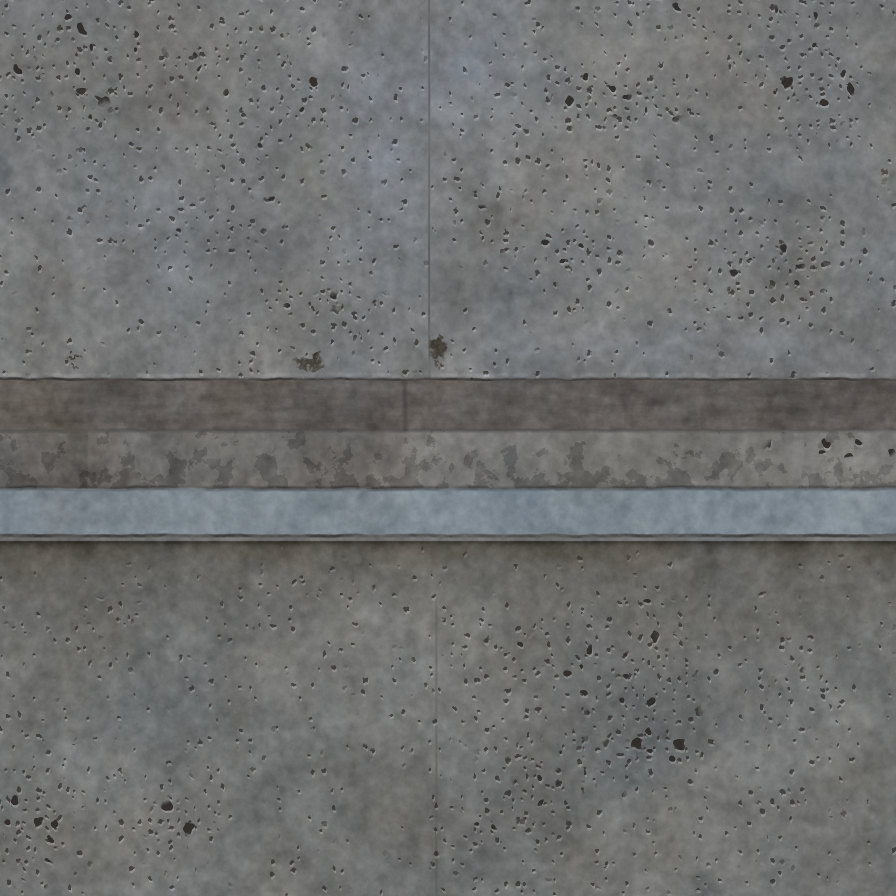
Write a WebGL 1 fragment shader that draws this texture.

```glsl
precision highp float;
uniform vec2 u_resolution;

vec2 hash2(vec2 p) {
  vec3 q = fract(p.xyx * vec3(0.1031, 0.103, 0.0973));
  q += dot(q, q.yzx + 33.33);
  return fract((q.xx + q.yz) * q.zy);
}

float corner(vec2 i, vec2 f, vec2 o) {
  return dot(hash2(i + o) * 2.0 - 1.0, f - o);
}

float gradientNoise(vec2 p) {
  vec2 i = floor(p), f = fract(p), w = f * f * (3.0 - 2.0 * f);
  return mix(mix(corner(i, f, vec2(0)), corner(i, f, vec2(1, 0)), w.x),
    mix(corner(i, f, vec2(0, 1)), corner(i, f, vec2(1)), w.x), w.y);
}

float fbm(vec2 p) {
  float sum = 0.0, amp = 0.6;
  for (int i = 0; i < 5; i++) {
    sum += amp * gradientNoise(p);
    p = mat2(1.6, 1.2, -1.2, 1.6) * p + 17.3;
    amp *= 0.55;
  }
  return sum;
}

float blob(vec2 p, float x, float y, float w, float h) {
  vec2 d = (p - vec2(x, y)) / vec2(w, h);
  return exp(-dot(d, d));
}

float above(float v, float edge, float soft) {
  return smoothstep(edge - soft, edge + soft, v);
}

float line(float v, float centre, float soft) {
  return 1.0 - smoothstep(0.0004, 0.0004 + soft, abs(v - centre));
}

// Irregular holes, one candidate per grid cell
float pits(vec2 p, float cells, float density, float pixel) {
  vec2 q = p * cells;
  float soft = max(0.8 * pixel * cells, 0.04), mask = 0.0;
  float wobble = 0.3 * gradientNoise(q * 3.7);
  for (int y = -1; y <= 1; y++) {
    for (int x = -1; x <= 1; x++) {
      vec2 id = floor(q) + vec2(x, y);
      vec2 place = hash2(id), kind = hash2(id + 71.7);
      vec2 d = q - id - 0.1 - 0.8 * place;
      float c = cos(6.283 * kind.y), s = sin(6.283 * kind.y);
      d = vec2(d.x * c + d.y * s, d.y * c - d.x * s);
      d.x *= 1.0 + 0.9 * place.y;
      float radius = mix(0.12, 0.3, place.x * place.x);
      float keep = smoothstep(0.0, 0.12, density - kind.x);
      mask = max(mask, keep * (1.0 - above(length(d) + wobble, radius, soft)));
    }
  }
  return mask;
}

// Where holes gather on each slab
float upperClusters(vec2 p) {
  return 0.5 * (blob(p, 0.1, 0.94, 0.17, 0.11) + blob(p, 0.32, 0.87, 0.06, 0.06)
    + blob(p, 0.25, 0.75, 0.07, 0.05) + blob(p, 0.84, 0.99, 0.13, 0.03))
    + 0.7 * (blob(p, 0.37, 0.65, 0.06, 0.04) + blob(p, 0.69, 0.89, 0.1, 0.04)
    + blob(p, 0.91, 0.91, 0.05, 0.07) + blob(p, 0.54, 0.75, 0.03, 0.03)
    + blob(p, 0.64, 0.72, 0.04, 0.03) + blob(p, 0.87, 0.7, 0.06, 0.05));
}

float lowerClusters(vec2 p) {
  return 0.5 * (blob(p, 0.1, 0.31, 0.05, 0.03) + blob(p, 0.29, 0.31, 0.05, 0.03)
    + blob(p, 0.61, 0.27, 0.08, 0.05) + blob(p, 0.74, 0.32, 0.05, 0.02)
    + blob(p, 0.87, 0.25, 0.05, 0.05) + blob(p, 0.54, 0.06, 0.07, 0.04))
    + 0.8 * (blob(p, 0.03, 0.07, 0.05, 0.07) + blob(p, 0.21, 0.09, 0.05, 0.03)
    + blob(p, 0.72, 0.21, 0.06, 0.08) + blob(p, 0.6, 0.14, 0.06, 0.05));
}

void main() {
  vec2 p = gl_FragCoord.xy / u_resolution;
  float pixel = 1.0 / min(u_resolution.x, u_resolution.y);
  float cloud = fbm(p * 5.0 + 3.1), mottle = fbm(p * 19.0 + 8.7);
  float grain = fbm(p * 75.0);
  float rough = 0.003 * fbm(p * vec2(30, 8));
  float y = p.y + rough;

  // Horizontal zones
  float upper = above(y, 0.577, pixel);
  float lower = 1.0 - above(p.y, 0.396, pixel);
  float fascia = above(y, 0.519, 0.002) - upper;
  float middle = above(y, 0.455, pixel) - above(y, 0.519, 0.002);
  float ledge = above(y, 0.404, pixel) - above(y, 0.455, pixel);

  // Slabs, cool stains and the shadow under the ledge
  vec3 col = mix(vec3(0.442, 0.447, 0.442), vec3(0.465, 0.47, 0.47), upper);
  float stain = 0.8 * blob(p, 0.43, 0.83, 0.05, 0.16) + 0.6 * blob(p, 0.52, 0.92, 0.05, 0.1)
    + 0.4 * blob(p, 0.75, 0.61, 0.2, 0.03) + 0.35 * blob(p, 0.17, 0.74, 0.12, 0.06);
  col = mix(col, vec3(0.49, 0.52, 0.56), stain * clamp(0.7 + 1.8 * mottle, 0.0, 1.0));
  float depth = max(0.396 - p.y, 0.0);
  float shade = lower * exp(-depth / 0.05);
  col = mix(col, vec3(0.335, 0.315, 0.28), 0.85 * shade);
  col *= 1.0 - 0.5 * lower * exp(-depth / 0.004);

  // Mouldings
  col = mix(col, vec3(0.37, 0.353, 0.34), fascia);
  vec3 stone = mix(vec3(0.42, 0.41, 0.4), vec3(0.455, 0.45, 0.44), above(p.x, 0.455, 0.01));
  stone *= 0.92 + 0.08 * above(p.x, 0.098, pixel);
  float erosion = above(fbm(p * 38.0) + 3.0 * (0.475 - p.y), 0.06, 0.03);
  col = mix(col, stone * (1.03 - 0.17 * erosion), middle);
  col = mix(col, vec3(0.495, 0.535, 0.565), ledge);

  // Weathering
  col += 0.1 * cloud + 0.13 * mottle + 0.12 * grain;
  col += vec3(0.024, 0.0, -0.028) * fbm(p * 8.0 + 31.0);
  col += 0.1 * fascia * fbm(p * vec2(12, 80));

  // Holes with pale lower lips
  float groups = upper * upperClusters(p) + lower * lowerClusters(p);
  col *= 1.0 - 0.12 * min(groups, 1.0) * (0.7 + 2.0 * mottle);
  float open = (upper + lower) * (1.0 - 0.8 * shade);
  float small = open * clamp(0.24 + 0.8 * groups + 0.4 * cloud, 0.0, 0.9);
  float large = open * clamp(groups - 0.15 + 0.4 * mottle, 0.0, 0.7)
    + middle * 1.2 * blob(p, 0.93, 0.5, 0.06, 0.018);
  vec2 lift = p + vec2(-0.0008, 0.0028);
  float hole = max(0.75 * pits(p, 88.0, small, pixel), pits(p, 42.0, large, pixel));
  float lip = max(pits(lift, 88.0, small, pixel), pits(lift, 42.0, large, pixel));
  col += 0.1 * lip * (1.0 - hole);
  col = mix(col, vec3(0.17, 0.155, 0.145), 0.9 * hole);

  // Worn seams and upright joints
  float worn = clamp(0.65 + 2.0 * mottle + grain, 0.1, 1.0);
  float seam = 0.5 * line(y, 0.577, 0.002) + 0.2 * line(y, 0.519, 0.003)
    + 0.38 * line(y, 0.455, 0.004) + 0.5 * line(y, 0.402, 0.0025);
  float joint = 0.25 * upper * line(p.x + 0.3 * rough, 0.479, 0.0015)
    + 0.14 * above(0.33 - p.y, 0.0, 0.02) * line(p.x, 0.487, 0.002)
    + 0.2 * fascia * line(p.x + rough, 0.452, 0.004);
  col *= 1.0 - worn * (seam + joint);
  col += 0.05 * worn * line(y, 0.5815, 0.003);

  // Broken corners
  vec2 bent = p + 0.04 * vec2(mottle, grain);
  float chip = blob(bent, 0.345, 0.596, 0.017, 0.01) + blob(bent, 0.487, 0.608, 0.011, 0.016)
    + 0.7 * blob(bent, 0.085, 0.599, 0.018, 0.005);
  col = mix(col, vec3(0.25, 0.23, 0.2) + 0.3 * grain, 0.85 * above(chip, 0.5, 0.2));
  gl_FragColor = vec4(clamp(col, 0.0, 1.0), 1.0);
}
```
